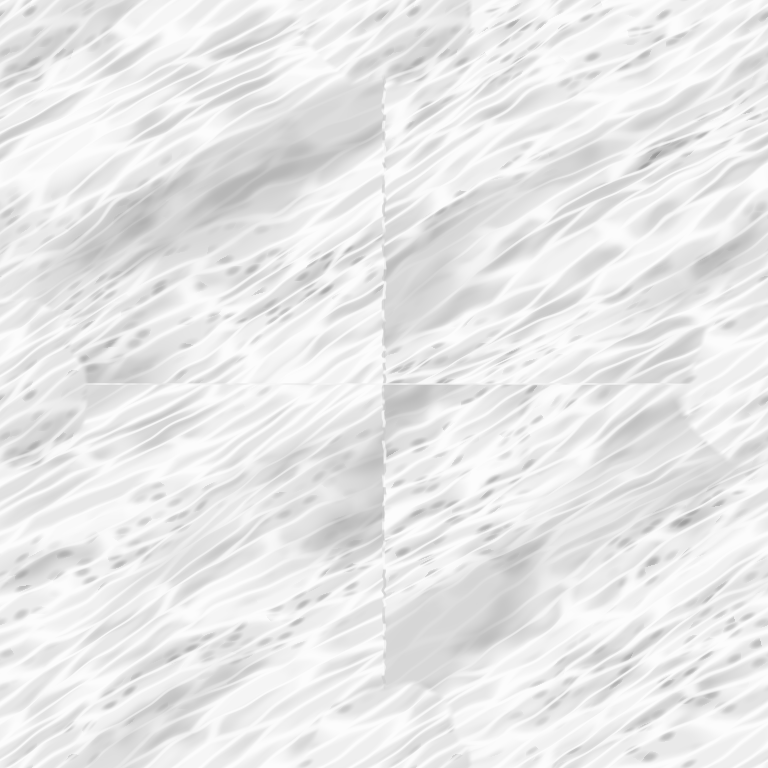
Give the GLSL for this texture, as a WebGL 2 fragment shader.

```glsl
#version 300 es
precision highp float;
// Pale marble with slanting grey bands, white veins and dark pits.
// Stretched cellular noise makes the veins; the slab is shifted by half
// so its seams cross mid-canvas, and blended patches hide the seam ends.
uniform vec2 u_resolution;
out vec4 outColor;

float hash(vec2 p) {
  vec3 q = fract(p.xyx * vec3(0.1031, 0.1030, 0.0973));
  q += dot(q, q.yzx + 33.33);
  return fract((q.x + q.y) * q.z);
}

float noise(vec2 p) {
  vec2 i = floor(p), f = fract(p);
  f = f * f * (3.0 - 2.0 * f);
  return mix(mix(hash(i), hash(i + vec2(1, 0)), f.x),
             mix(hash(i + vec2(0, 1)), hash(i + vec2(1, 1)), f.x), f.y);
}

// Nearest distance, gap to the second nearest, and a random value per cell
vec3 cells(vec2 p) {
  vec2 home = floor(p);
  float first = 9.0, second = 9.0, id = 0.0;
  for (int y = -1; y <= 1; y++) {
    for (int x = -1; x <= 1; x++) {
      vec2 cell = home + vec2(x, y);
      vec2 seed = cell + vec2(hash(cell + 11.0), hash(cell + 47.0));
      float d = length(seed - p);
      if (d < first) {
        second = first;
        first = d;
        id = hash(cell + 83.0);
      } else {
        second = min(second, d);
      }
    }
  }
  return vec3(first, second - first, id);
}

float marble(vec2 p) {
  // x runs along the grain, y across it
  vec2 grain = vec2(dot(p, vec2(0.857, 0.515)), dot(p, vec2(-0.515, 0.857)));
  grain.y += 0.010 * sin(grain.x * 9.0 + 3.0 * sin(grain.y * 11.0));
  grain.y += 0.006 * noise(grain * vec2(28.0, 45.0));

  // Broad smooth bands and finer cloudy streaks
  float band = 0.65 * noise(grain * vec2(2.2, 11.0) + 23.0)
             + 0.35 * noise(grain * vec2(5.0, 24.0) + 61.0);
  float smoothZone = smoothstep(0.48, 0.76, band);
  float streak = 0.6 * noise(grain * vec2(9.0, 46.0) + 95.0)
               + 0.4 * noise(grain * vec2(26.0, 90.0) + 140.0);
  float tone = 0.968 - 0.12 * smoothZone - 0.12 * smoothstep(0.4, 0.9, streak);

  // Shaded slivers between bright veins
  vec3 vein = cells(grain * vec2(7.0, 52.0) + 200.0);
  float veining = 1.0 - 0.85 * smoothZone;
  tone -= 0.09 * vein.z * smoothstep(0.08, 0.5, vein.y) * veining;

  // Small dark pits gathered in clusters
  vec3 pit = cells(grain * vec2(36.0, 95.0) + 300.0);
  float cluster = smoothstep(0.4, 0.7, noise(grain * vec2(4.0, 14.0) + 400.0));
  tone -= 0.16 * smoothstep(0.45, 0.9, pit.z) * cluster
        * (1.0 - smoothstep(0.1, 0.55, pit.x)) * veining;

  float line = 1.0 - smoothstep(0.03, 0.24, vein.y);
  return mix(tone, 0.995, 0.8 * line * veining);
}

void main() {
  vec2 uv = gl_FragCoord.xy / u_resolution;
  vec2 centred = uv - 0.5;
  vec2 slab = fract(uv + 0.5);

  // Rounded patches at the middle of each canvas edge
  bool upright = abs(centred.y) > abs(centred.x);
  vec2 edgeDir = upright ? vec2(0, 1) : vec2(1, 0);
  vec2 offset = centred - 0.5 * sign(centred) * edgeDir;
  vec2 patchCoord = upright ? vec2(uv.x, slab.y) : vec2(slab.x, uv.y);
  float reach = length(offset) + 0.03 * (noise(offset * 22.0 + 50.0) - 0.5);
  float cover = 1.0 - smoothstep(0.108, 0.118, reach);
  float tone = mix(marble(slab), marble(patchCoord), cover);

  // Ragged vertical seam and a thin pale horizontal one
  float ragged = centred.x + 0.003 * (noise(vec2(uv.y * 160.0, 5.0)) - 0.5);
  float seamV = 1.0 - smoothstep(0.0008, 0.0028, abs(ragged));
  float seamH = 1.0 - smoothstep(0.0004, 0.0020, abs(centred.y));
  float dash = smoothstep(0.3, 0.7, noise(vec2(uv.y * 130.0, 19.0)));
  float chip = noise(vec2(uv.x * 110.0, 31.0));
  tone = mix(tone, mix(0.80, 0.98, dash), 0.75 * seamV * (1.0 - cover));
  tone = mix(tone, mix(0.90, 0.99, chip), 0.7 * seamH * (1.0 - cover));

  outColor = vec4(vec3(clamp(tone, 0.0, 1.0)), 1.0);
}
```
